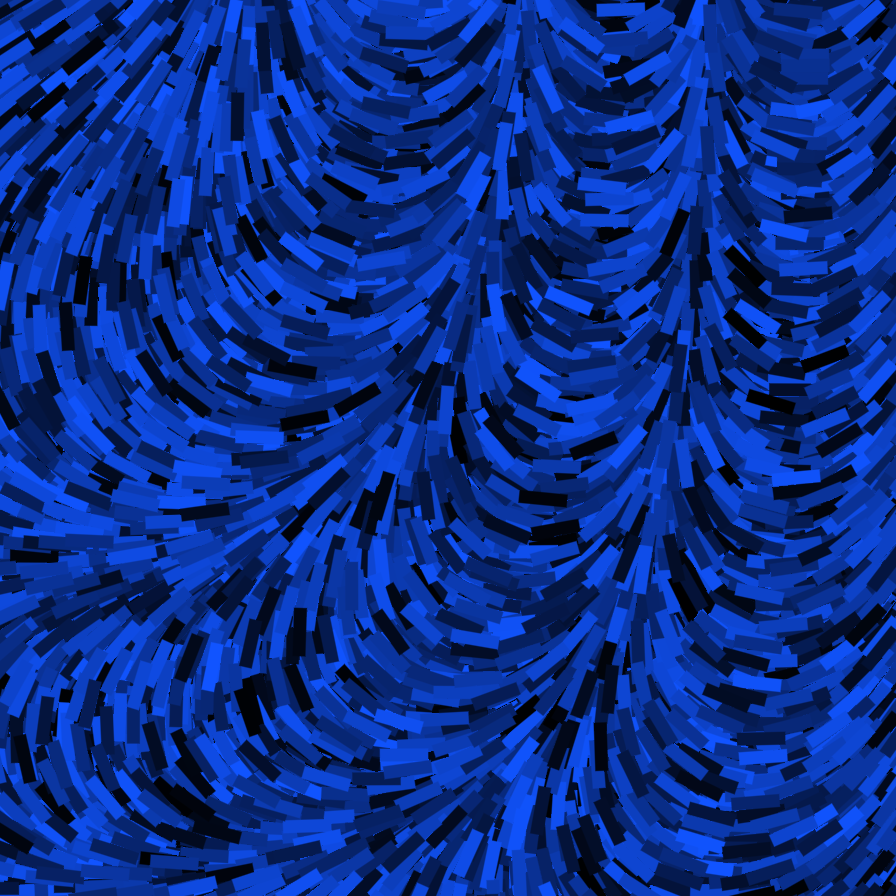
Give the GLSL for this pattern, as a three.js fragment shader.

```glsl
// Short overlapping blue dashes combed along a swirling direction field.
varying vec2 vUv;

const float GRID = 70.0;                     // dashes across and down
const vec2 HALF_DASH = vec2(0.027, 0.0072);  // half length, half width
const float EDGE = 0.001;                    // edge softness
const vec3 BRIGHT_BLUE = vec3(0.065, 0.33, 1.0);
const vec3 BACKGROUND = vec3(0.003, 0.012, 0.04);

float hash(vec2 p, float seed) {
  vec3 q = fract(vec3(p.xyx + seed) * vec3(0.1031, 0.1030, 0.0973));
  q += dot(q, q.yzx + 33.33);
  return fract((q.x + q.y) * q.z);
}

// Direction turns ever faster to the right and, on the left side, downwards.
float flowAngle(vec2 p) {
  vec2 q = clamp(vec2(p.x, 1.0 - p.y), 0.0, 1.0);
  float across = 1.25 * q.x * q.x - 0.25 * pow(q.x, 8.0);
  float down = pow(q.y, 1.7);
  return radians(30.0 + 565.0 * across + 335.0 * down * (1.0 - across));
}

// Coverage of a rectangle centred on the origin and turned by an angle.
float dashCoverage(vec2 p, float angle, vec2 halfSize) {
  float c = cos(angle), s = sin(angle);
  vec2 local = vec2(c * p.x + s * p.y, c * p.y - s * p.x);
  vec2 d = abs(local) - halfSize;
  return 1.0 - smoothstep(-EDGE, EDGE, max(d.x, d.y));
}

vec3 dashColor(vec2 cell) {
  return BRIGHT_BLUE * pow(hash(cell, 71.7), 0.8);
}

// Randomly stacked dashes: the topmost one is blended over the next below.
vec3 dashField(vec2 p) {
  vec2 home = floor(p * GRID);
  vec3 top = BACKGROUND, under = BACKGROUND;
  float topRank = -1.0, underRank = -1.0, topCover = 0.0;

  for (int y = -2; y <= 2; y++) {
    for (int x = -2; x <= 2; x++) {
      vec2 cell = home + vec2(float(x), float(y));
      vec2 jitter = vec2(hash(cell, 11.3), hash(cell, 37.9));
      vec2 center = (cell + jitter) / GRID;
      float cover = dashCoverage(p - center, flowAngle(center), HALF_DASH);
      float rank = hash(cell, 53.1);

      if (cover > 0.0 && rank > topRank) {
        if (topCover > 0.5) {
          under = top;
          underRank = topRank;
        }
        top = dashColor(cell);
        topRank = rank;
        topCover = cover;
      } else if (cover > 0.5 && rank > underRank) {
        under = dashColor(cell);
        underRank = rank;
      }
    }
  }
  return mix(under, top, topCover);
}

void main() {
  gl_FragColor = vec4(dashField(vUv), 1.0);
}
```
